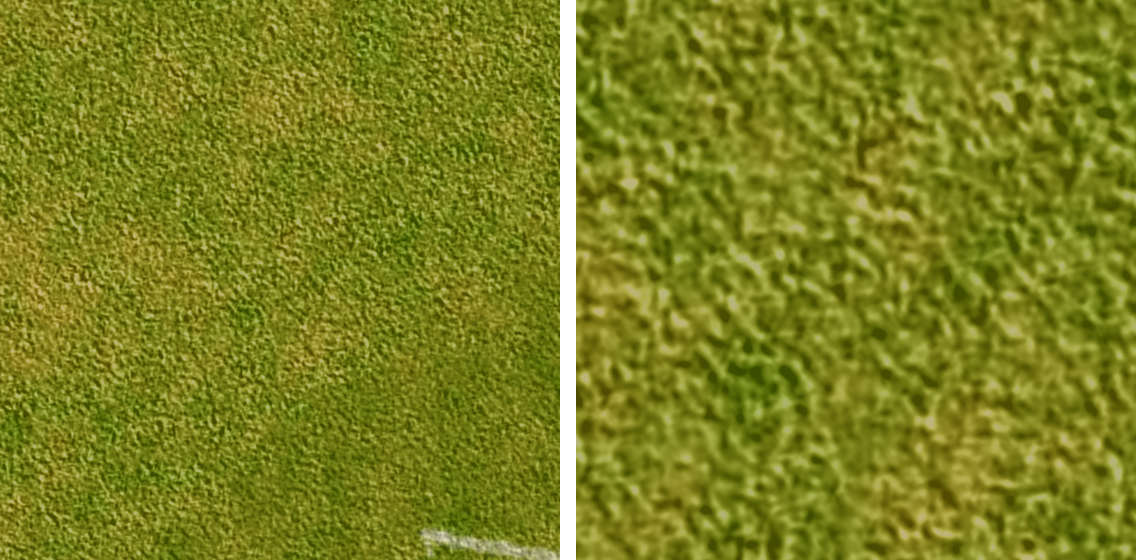
Left, the full canvas; right, a detail of the centre.
Write a WebGL 2 fragment shader that draws this texture.

```glsl
#version 300 es
precision highp float;

uniform vec2 u_resolution;
out vec4 fragColor;

// Turf colours from deep shade to bleached tips
const vec3 TURF[6] = vec3[6](
    vec3(0.28, 0.30, 0.00), vec3(0.37, 0.40, 0.03), vec3(0.46, 0.48, 0.08),
    vec3(0.55, 0.57, 0.16), vec3(0.66, 0.68, 0.28), vec3(0.71, 0.71, 0.47));
const vec3 CHALK = vec3(0.77, 0.76, 0.66);
const vec3 DRY_SHIFT = vec3(0.050, -0.004, 0.010);

const float MEAN_TONE = 2.18;
const float TONE_SPREAD = 1.03;
const vec2 TUFT_FREQ = vec2(84.0, 96.0);     // along and across the lean
const float LEAN = -0.85;                    // direction of the tufts, radians
const float LIGHT_STEP = 0.0056;             // reach of the side light, across the lean
const float RELIEF = 2.3;
const float BODY = 0.7;
const float FLECK_FREQ = 78.0;
const float FLECKS = 2.3;
const float CLUMPS = 0.9;
const float PATCHES = 0.34;
const float LUSH_BIAS = 0.12;

const vec2 WORN_POINT = vec2(0.35, 0.10);    // a point on the worn border
const vec2 WORN_NORMAL = vec2(0.61, -0.79);
const float WORN_CONTRAST = 0.75;
const float WORN_SHADE = 0.24;
const float WORN_LUSH = 0.25;

const vec2 LINE_START = vec2(0.762, 0.044);
const vec2 LINE_END = vec2(1.06, -0.010);
const vec2 SMEAR_END = vec2(0.768, 0.012);
const float LINE_WIDTH = 0.019;

const float TAU = 6.28319;

vec2 gradientAt(ivec2 cell) {
    uvec2 v = uvec2(cell) * 1664525u + 1013904223u;
    v.x += v.y * 1664525u;
    v.y += v.x * 1664525u;
    v ^= v >> 16;
    v.x += v.y * 1664525u;
    v.y += v.x * 1664525u;
    v ^= v >> 16;
    float angle = TAU * float(v.x & 0xffffu) / 65536.0;
    return vec2(cos(angle), sin(angle));
}

// Gradient noise, roughly -0.7 to 0.7
float noise(vec2 p) {
    vec2 base = floor(p);
    vec2 f = p - base;
    ivec2 c = ivec2(base);
    vec2 w = f * f * f * (f * (f * 6.0 - 15.0) + 10.0);
    float a = dot(gradientAt(c), f);
    float b = dot(gradientAt(c + ivec2(1, 0)), f - vec2(1.0, 0.0));
    float d = dot(gradientAt(c + ivec2(0, 1)), f - vec2(0.0, 1.0));
    float e = dot(gradientAt(c + ivec2(1, 1)), f - vec2(1.0, 1.0));
    return mix(mix(a, b, w.x), mix(d, e, w.x), w.y);
}

// Height of the tufts: two leaning octaves on a bent domain
float turfHeight(vec2 p, vec2 along) {
    p += 0.004 * vec2(noise(p * 52.0 + 11.0), noise(p * 52.0 + 57.0));
    vec2 q = vec2(dot(p, along), dot(p, vec2(-along.y, along.x))) * TUFT_FREQ;
    return noise(q) + 0.5 * noise(q * 1.9 + 31.0);
}

// Separate blade tips that break up the relief
float flecks(vec2 p) {
    vec2 q = FLECK_FREQ * vec2(p.x + 0.5 * p.y, p.y - 0.5 * p.x);
    return noise(q + 17.0) + 0.5 * noise(q * 1.8 + 61.0);
}

float segmentDistance(vec2 p, vec2 a, vec2 b) {
    vec2 ab = b - a;
    return length(p - a - ab * clamp(dot(p - a, ab) / dot(ab, ab), 0.0, 1.0));
}

vec3 turfColour(float tone) {
    vec3 colour = TURF[0];
    for (int i = 0; i < 5; i++) {
        colour = mix(colour, TURF[i + 1], clamp(tone - float(i), 0.0, 1.0));
    }
    return colour;
}

void main() {
    vec2 p = gl_FragCoord.xy / u_resolution.y;

    // Grain: relief lit across the lean plus flecks, uneven in strength
    vec2 along = vec2(cos(LEAN), sin(LEAN));
    vec2 towardLight = LIGHT_STEP * vec2(-along.y, along.x);
    float height = turfHeight(p, along);
    float grain = RELIEF * (height - turfHeight(p + towardLight, along))
                + BODY * height + FLECKS * flecks(p);
    grain *= 1.0 + 0.6 * noise(p * 19.0 + 97.0);

    // Clumps and broad dry or lush patches
    float clump = noise(p * 36.0 + 5.0) + 0.7 * noise(p * 17.0 + 71.0);
    float dry = 1.4 * noise(p * 3.2 + 23.0) + 1.3 * noise(p * 8.0 + 41.0)
              + 1.1 * noise(p * 24.0 + 83.0) - LUSH_BIAS;
    dry += 0.6 * smoothstep(0.28, 0.0, p.x) * smoothstep(0.25, 0.45, p.y);

    // Worn ground beyond a ragged diagonal border
    float border = dot(p - WORN_POINT, WORN_NORMAL) + 0.035 * noise(p * 9.0 + 13.0);
    float worn = smoothstep(-0.025, 0.035, border);
    float rut = exp(-pow(border / 0.012, 2.0)) * smoothstep(0.0, 0.4, noise(p * 17.0 + 3.0));
    dry -= WORN_LUSH * worn;

    float tone = (grain + CLUMPS * clump) * mix(1.0, WORN_CONTRAST, worn);
    tone += PATCHES * dry - WORN_SHADE * worn - 0.6 * rut;
    vec3 colour = turfColour(MEAN_TONE + TONE_SPREAD * tone);
    colour += DRY_SHIFT * dry * mix(1.0, 0.7, worn);

    // Powdery chalk stripe with a smeared end
    float stripe = min(segmentDistance(p, LINE_START, LINE_END),
                       segmentDistance(p, LINE_START, SMEAR_END) + 0.004);
    stripe += 0.007 * noise(p * 80.0 + 9.0) + 0.006 * noise(p * 26.0 + 19.0);
    float chalk = smoothstep(LINE_WIDTH, 0.002, stripe) * (0.72 + 0.5 * noise(p * 33.0 + 29.0));
    colour = mix(colour, CHALK + 0.06 * grain, clamp(chalk, 0.0, 1.0));

    fragColor = vec4(clamp(colour, 0.0, 1.0), 1.0);
}
```
